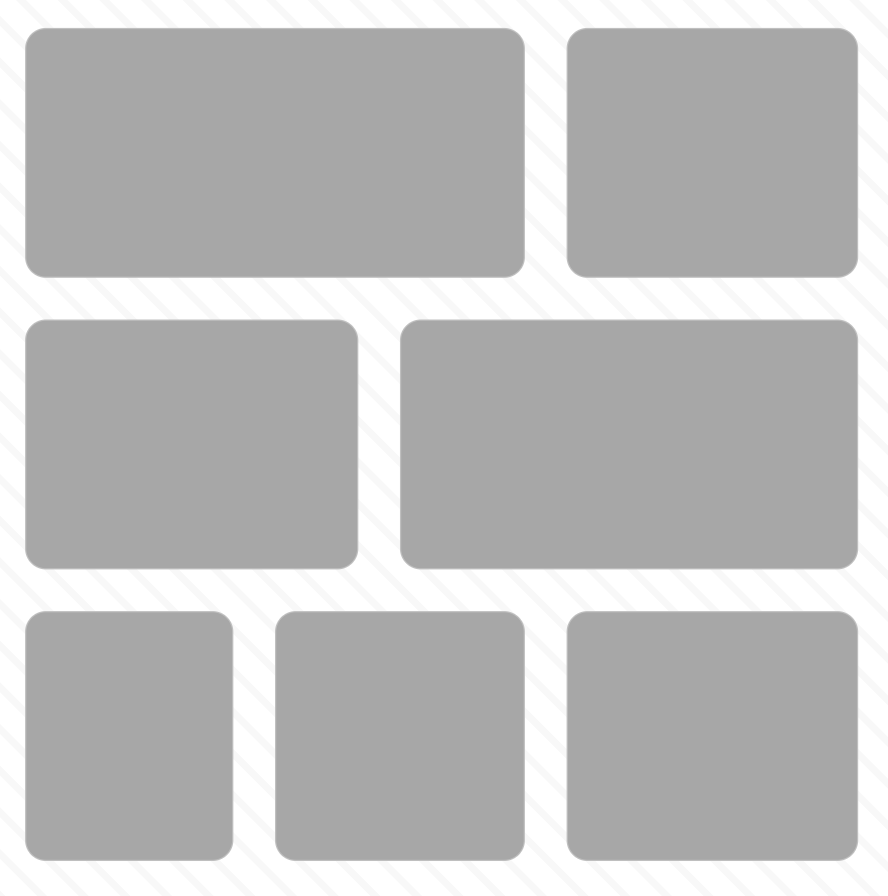
Give the GLSL for this pattern, as a Shadertoy shader.

```glsl
float roundedBox(vec2 p, vec2 halfSize, float radius) {
    vec2 d = abs(p) - halfSize + radius;
    return length(max(d, 0.0)) + min(max(d.x, d.y), 0.0) - radius;
}

// Distance to the card of the row and column that hold p; one unit is one gutter
float cardDistance(vec2 p) {
    float row = clamp(floor((p.y + 0.5) / 7.0), 0.0, 2.0);

    // Gutter centres that split the row
    vec2 gutters = row < 0.5 ? vec2(5.5, 12.5) : vec2(row < 1.5 ? 8.5 : 12.5);
    float left = -0.5, right = 20.5;
    for (int i = 0; i < 2; i++) {
        if (p.x < gutters[i]) right = min(right, gutters[i]);
        else left = max(left, gutters[i]);
    }

    vec2 center = vec2(0.5 * (left + right), row * 7.0 + 3.0);
    return roundedBox(p - center, vec2(0.5 * (right - left - 1.0), 3.0), 0.5);
}

void mainImage(out vec4 fragColor, in vec2 fragCoord) {
    vec2 p = fragCoord / iResolution.y * 21.51 - vec2(0.602, 0.84);
    float pixel = 21.51 / iResolution.y;

    // Faint diagonal stripes on white
    float across = abs(fract(p.x + p.y - 0.07) - 0.5) * 0.7071;
    float stripe = 1.0 - smoothstep(-0.5, 0.5, (across - 0.085) / pixel);
    vec3 color = mix(vec3(1.0), vec3(0.974), stripe);

    // Grey cards with a thin lighter rim
    float d = cardDistance(p);
    float card = clamp(0.5 - d / pixel, 0.0, 1.0);
    float inside = clamp(0.5 - (d + 0.03) / pixel, 0.0, 1.0);
    color = mix(color, vec3(0.75), card);
    color = mix(color, vec3(0.653), inside);

    fragColor = vec4(color, 1.0);
}
```
